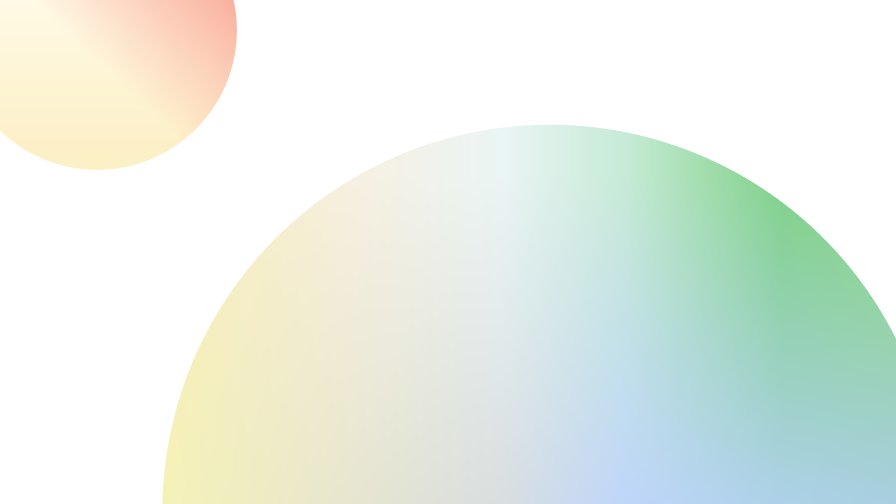
Write a Shadertoy shader that draws this background.

```glsl
// Two soft gradient discs, a large multicolour one and a small peach one, on white.

// Lengths are in canvas heights.
#define BIG_CENTER vec2(1.0905, -0.016)
#define BIG_RADIUS 0.7685
#define SMALL_CENTER vec2(0.193, 0.940)
#define SMALL_RADIUS 0.277
#define BLEND_HEIGHT 0.653
#define CORAL_SLOPE vec2(2.5, 2.6)
#define CORAL_OFFSET -2.76
#define STOPS 6

const vec3 PAPER = vec3(1.0);
const vec3 IVORY = vec3(1.0, 0.98, 0.90);
const vec3 CREAM = vec3(0.99, 0.94, 0.78);
const vec3 CORAL = vec3(0.98, 0.69, 0.62);

// Horizontal stops shared by both ramps of the large disc
const float STOP_X[STOPS] = float[](0.324, 0.694, 0.995, 1.238, 1.551, 1.778);

// Yellow, cream, ice, mint, green
const vec3 UPPER[STOPS] = vec3[](
    vec3(0.98, 0.93, 0.72), vec3(0.97, 0.94, 0.88), vec3(0.92, 0.96, 0.96),
    vec3(0.78, 0.92, 0.84), vec3(0.50, 0.82, 0.53), vec3(0.53, 0.84, 0.49));

// Yellow, grey, periwinkle, sky
const vec3 LOWER[STOPS] = vec3[](
    vec3(0.96, 0.95, 0.72), vec3(0.905, 0.90, 0.81), vec3(0.85, 0.87, 0.88),
    vec3(0.75, 0.84, 0.98), vec3(0.68, 0.82, 0.91), vec3(0.66, 0.81, 0.88));

vec3 ramp(vec3 colors[STOPS], float x) {
    vec3 color = colors[0];
    for (int i = 1; i < STOPS; i++) {
        float t = (x - STOP_X[i - 1]) / (STOP_X[i] - STOP_X[i - 1]);
        color = mix(color, colors[i], clamp(t, 0.0, 1.0));
    }
    return color;
}

// Antialiased disc coverage, one pixel wide at the rim
float disc(vec2 p, vec2 center, float radius) {
    float d = length(p - center) - radius;
    return clamp(0.5 - d * iResolution.y, 0.0, 1.0);
}

// Two horizontal ramps blended by height
vec3 bigDiscColor(vec2 p) {
    float height = clamp(p.y / BLEND_HEIGHT, 0.0, 1.0);
    return mix(ramp(LOWER, p.x), ramp(UPPER, p.x), height);
}

// Cream base with a coral corner at the upper right
vec3 smallDiscColor(vec2 p) {
    vec3 base = mix(IVORY, CREAM, clamp((1.0 - p.y) / 0.3, 0.0, 1.0));
    float coral = clamp(dot(p, CORAL_SLOPE) + CORAL_OFFSET, 0.0, 1.0);
    return mix(base, CORAL, coral);
}

void mainImage(out vec4 fragColor, in vec2 fragCoord) {
    vec2 p = fragCoord / iResolution.y;
    vec3 color = PAPER;
    color = mix(color, bigDiscColor(p), disc(p, BIG_CENTER, BIG_RADIUS));
    color = mix(color, smallDiscColor(p), disc(p, SMALL_CENTER, SMALL_RADIUS));
    fragColor = vec4(color, 1.0);
}
```
